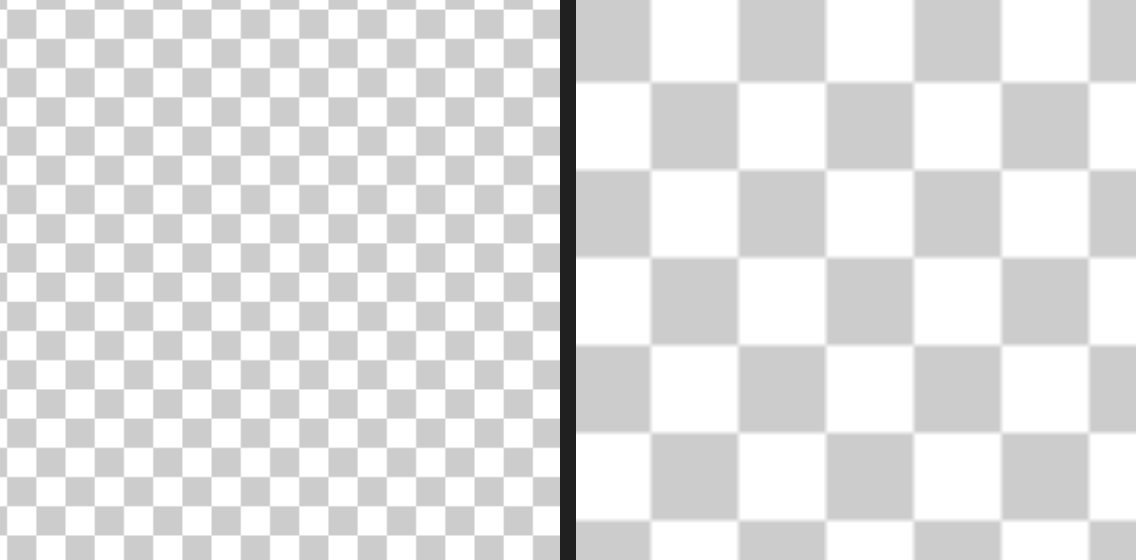
Left, the full canvas; right, a detail of the centre.
Write a WebGL 1 fragment shader that draws this pattern.

```glsl
precision highp float;

uniform vec2 u_resolution;

#define CELLS 19.17                    // cells across the canvas
#define ORIGIN vec2(0.0127, 0.0438)    // lower left corner of cell (0, 0)
#define EDGE_SOFTNESS 0.0016           // half width of the edge ramp
#define LIGHT vec3(1.0)
#define DARK vec3(0.8)

// Signed distance to the nearest cell edge: negative in even cells, positive in odd.
vec2 edgeDistance(vec2 cell) {
    return abs(mod(cell + 0.5, 2.0) - 1.0) - 0.5;
}

void main() {
    float side = min(u_resolution.x, u_resolution.y);
    vec2 uv = gl_FragCoord.xy / side;

    // Ramp each axis from -1 to 1, never narrower than one pixel
    float halfRamp = max(EDGE_SOFTNESS, 0.5 / side) * CELLS;
    vec2 stripes = clamp(edgeDistance((uv - ORIGIN) * CELLS) / halfRamp, -1.0, 1.0);

    // The product of the two stripe sets is the checkerboard
    float checker = 0.5 + 0.5 * stripes.x * stripes.y;
    gl_FragColor = vec4(mix(DARK, LIGHT, checker), 1.0);
}
```
